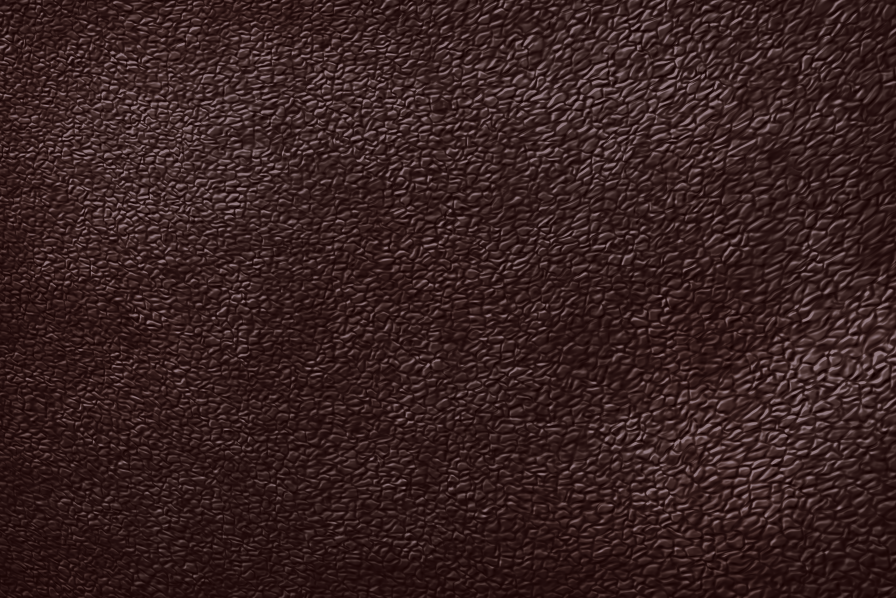
Write a WebGL 2 fragment shader that draws this texture.

```glsl
#version 300 es
precision highp float;

uniform vec2 u_resolution;
out vec4 outColor;

const vec3 SHADOW = vec3(0.13, 0.05, 0.05);
const vec3 SHEEN = vec3(0.51, 0.42, 0.44);
const vec2 LIGHT_DIR = vec2(-0.36, 0.93);

vec2 hash2(vec2 p) {
    vec3 h = fract(p.xyx * vec3(0.1031, 0.1030, 0.0973));
    h += dot(h, h.yzx + 33.33);
    return fract((h.xx + h.yz) * h.zy);
}

float valueNoise(vec2 p) {
    vec2 cell = floor(p), f = fract(p);
    f = f * f * (3.0 - 2.0 * f);
    float low = mix(hash2(cell).x, hash2(cell + vec2(1, 0)).x, f.x);
    float high = mix(hash2(cell + vec2(0, 1)).x, hash2(cell + 1.0).x, f.x);
    return mix(low, high, f.y);
}

float fbm(vec2 p) {
    float sum = 0.0, amp = 0.5;
    for (int i = 0; i < 3; i++) {
        sum += amp * valueNoise(p);
        p = mat2(1.6, 1.2, -1.2, 1.6) * p + 7.3;
        amp *= 0.5;
    }
    return sum / 0.875;
}

// Gap between the two nearest cell centres: zero along the creases
float cellGap(vec2 p) {
    vec2 base = floor(p);
    float nearest = 9.0, second = 9.0;
    for (int y = -1; y <= 1; y++) {
        for (int x = -1; x <= 1; x++) {
            vec2 cell = base + vec2(x, y);
            float d = length(cell + 0.1 + 0.8 * hash2(cell) - p);
            second = min(second, max(nearest, d));
            nearest = min(nearest, d);
        }
    }
    return second - nearest;
}

// Grain is finer at the left and its rows bend upward at the right
vec2 grainSpace(vec2 p) {
    float bend = 0.24 * (p.x - 0.4) * (p.x - 0.4);
    vec2 q = vec2(66.0 * p.x - 9.0 * p.x * p.x,
                  (p.y - 0.5 - bend) * (94.0 - 24.0 * p.x));
    vec2 drift = vec2(fbm(p * 6.0), fbm(p * 6.0 + 31.0)) - 0.5;
    return q + 2.0 * drift + 200.0;
}

// Uneven domes roughened by pores
float grainHeight(vec2 q) {
    vec2 wobble = vec2(valueNoise(q * 1.4), valueNoise(q * 1.4 + 57.0)) - 0.5;
    float dome = smoothstep(0.0, 0.55, cellGap(q + 0.8 * wobble));
    float depth = mix(0.45, 1.0, valueNoise(q * 0.4 + 13.0));
    return dome * depth + 0.65 * (valueNoise(q * vec2(2.3, 3.0)) - 0.5);
}

float glow(vec2 p, vec2 centre, vec2 radius) {
    vec2 d = (p - centre) / radius;
    return exp(-dot(d, d));
}

float segmentDistance(vec2 p, vec2 a, vec2 b) {
    vec2 ab = b - a;
    return length(p - a - ab * clamp(dot(p - a, ab) / dot(ab, ab), 0.0, 1.0));
}

// Broad light over the gently buckled hide
float broadLight(vec2 p, float aspect) {
    float light = 0.56 + 0.36 * fbm(p * vec2(3.0, 4.5) + 3.0);
    light += 0.65 * glow(p, vec2(0.20, 0.80), vec2(0.36, 0.26));
    light += 0.55 * glow(p, vec2(1.15, 0.92), vec2(0.50, 0.28));
    light += 1.20 * glow(p, vec2(1.45, 0.41), vec2(0.15, 0.13));
    light += 0.60 * glow(p, vec2(1.20, 0.22), vec2(0.22, 0.14));
    light -= 0.18 * glow(p, vec2(0.48, 0.48), vec2(0.25, 0.20));
    vec2 edge = vec2(p.x / aspect, p.y);
    edge = smoothstep(vec2(-0.12), vec2(0.20), min(edge, 1.0 - edge));
    float floorShade = mix(0.75, 1.0, smoothstep(0.0, 0.35, p.y));
    return light * floorShade * mix(0.55, 1.0, edge.x * edge.y);
}

// Long soft wrinkles and one small pinched fold
float foldDepth(vec2 p) {
    vec2 along = vec2(p.x * 2.2, (p.y - 0.22 * p.x * (p.x - 0.8)) * 6.0);
    float ridge = abs(fbm(along + 11.0) - 0.5);
    float wrinkle = (1.0 - smoothstep(0.0, 0.035, ridge))
                  * smoothstep(0.4, 0.7, valueNoise(p * 4.0 + 19.0));
    vec2 hub = vec2(0.245, 0.435);
    vec2 bent = p + 0.02 * (fbm(p * 25.0) - 0.5);
    float pinch = min(segmentDistance(bent, hub, vec2(0.15, 0.375)),
                      segmentDistance(bent, hub, vec2(0.17, 0.51)));
    return 0.25 * wrinkle + 0.45 * (1.0 - smoothstep(0.001, 0.010, pinch));
}

vec3 leather(vec2 p, float aspect) {
    vec2 q = grainSpace(p);
    float height = grainHeight(q);
    float slope = height - grainHeight(q + 0.32 * LIGHT_DIR);
    float gloss = 0.6 + 0.9 * valueNoise(q * 0.9 + 71.0);
    float lit = gloss * pow(max(slope, 0.0), 1.3);
    float shade = 0.15 * max(-slope, 0.0);
    float relief = 0.16 + 0.28 * height + lit - shade;
    float tone = broadLight(p, aspect) * relief * (1.0 - foldDepth(p)) - 0.08;

    vec3 color = mix(SHADOW, SHEEN, clamp(tone, -0.15, 1.15));
    float mid = max(tone * (1.0 - tone), 0.0);
    float warmth = smoothstep(0.3, 0.75, fbm(p * 2.5 + 43.0));
    return color + mid * (vec3(0.0, 0.0, -0.06) + warmth * vec3(0.06, -0.01, -0.02));
}

void main() {
    float aspect = u_resolution.x / u_resolution.y;
    vec3 sum = vec3(0.0);
    for (int i = 0; i < 4; i++) {
        vec2 offset = vec2(i % 2, i / 2) * 0.5 - 0.25;
        sum += leather((gl_FragCoord.xy + offset) / u_resolution.y, aspect);
    }
    outColor = vec4(max(sum * 0.25, 0.0), 1.0);
}
```
